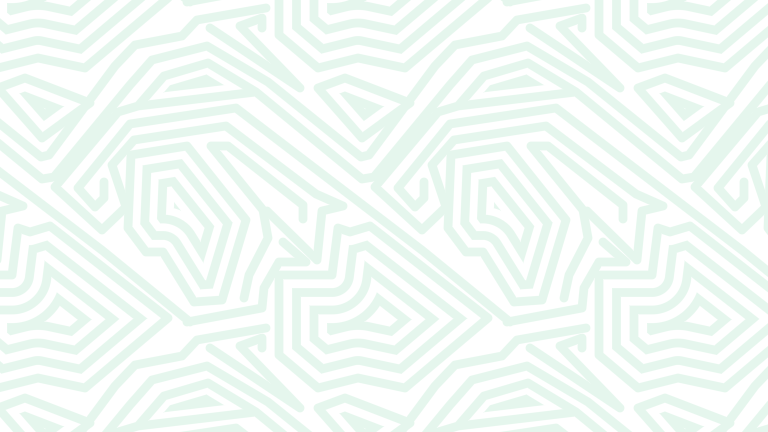
Give the GLSL for this pattern, as a Shadertoy shader.

```glsl
// Pale mint maze of angular strokes on white, repeating on a square tile.
// Nested figures are bands of a polygon's signed distance; the paths that
// wind between them are polylines. Both share one stroke width.

const float VIEW_HEIGHT = 432.0;   // canvas height in design units
const float TILE = 320.0;          // side of the repeating square
const float HALF_STROKE = 4.4;
const float ARROW_GAP = 17.5;      // spacing of nested outlines
const float SHIELD_GAP = 16.5;
const float LOZENGE_GAP = 15.0;
const float KITE_GAP = 17.0;
const vec3 PAPER = vec3(1.0);
const vec3 MINT = vec3(0.898, 0.965, 0.929);

// Outermost outlines of the nested figures (y points down)
const vec2 ARROW[10] = vec2[10](
    vec2(279, 275), vec2(332, 275), vec2(338, 228), vec2(350, 232), vec2(370, 226),
    vec2(488, 318), vec2(405, 388), vec2(358, 378), vec2(318, 388), vec2(279, 355));
const vec2 SHIELD[8] = vec2[8](
    vec2(131, 155), vec2(187, 146), vec2(246, 220), vec2(222, 300),
    vec2(194, 302), vec2(163, 252), vec2(146, 252), vec2(128, 228));
const vec2 LOZENGE[4] = vec2[4](
    vec2(138, 106), vec2(164, 76), vec2(208, 63), vec2(256, 92));
const vec2 KITE[4] = vec2[4](
    vec2(318, 88), vec2(345, 78), vec2(410, 103), vec2(362, 138));

// Winding paths
const vec2 SPIRAL[10] = vec2[10](
    vec2(104, 182), vec2(104, 198), vec2(95, 207), vec2(78, 188), vec2(130, 124),
    vec2(236, 108), vec2(283, 144), vec2(423, 251), vec2(505, 318), vec2(510, 322));
const vec2 ZIGZAG[12] = vec2[12](
    vec2(138, 106), vec2(118, 112), vec2(55, 187), vec2(102, 230), vec2(126, 207),
    vec2(112, 165), vec2(134, 140), vec2(226, 126), vec2(316, 194), vec2(343, 206),
    vec2(322, 211), vec2(317, 260));
const vec2 VALLEY[6] = vec2[6](
    vec2(256, 92), vec2(362, 179), vec2(374, 177), vec2(450, 85), vec2(472, 60), vec2(527, 46));
const vec2 RIDGE[9] = vec2[9](
    vec2(207, 46), vec2(268, 82), vec2(361, 157), vec2(369, 155), vec2(435, 66),
    vec2(455, 45), vec2(502, 36), vec2(517, 20), vec2(586, 8));
const vec2 HOOK[5] = vec2[5](
    vec2(210, 28), vec2(300, 88), vec2(240, 26), vec2(262, 18), vec2(262, 28));
const vec2 PRONG[8] = vec2[8](
    vec2(303, 219), vec2(303, 205), vec2(228, 146), vec2(211, 146),
    vec2(263, 210), vec2(268, 238), vec2(249, 275), vec2(244, 298));
const vec2 BARB[6] = vec2[6](
    vec2(283, 242), vec2(306, 262), vec2(279, 262), vec2(264, 288), vec2(262, 308), vec2(187, 322));

float segmentDistance(vec2 p, vec2 a, vec2 b) {
    vec2 pa = p - a, ba = b - a;
    return length(pa - ba * clamp(dot(pa, ba) / dot(ba, ba), 0.0, 1.0));
}

// True when a ray from p crosses the edge a-b
bool crosses(vec2 p, vec2 a, vec2 b) {
    return (a.y > p.y) != (b.y > p.y)
        && p.x < a.x + (b.x - a.x) * (p.y - a.y) / (b.y - a.y);
}

// Distance to the nearest of the outlines stepping inward from an edge
float nestedDistance(float edge, bool inside, float gap) {
    return inside ? abs(mod(edge + 0.5 * gap, gap) - 0.5 * gap) : edge;
}

// Fold an open path, or a closed nested figure, into the distance d
#define PATH(v) for (int i = 1; i < v.length(); i++) d = min(d, segmentDistance(p, v[i - 1], v[i]));
#define EDGE(v, a, b) edge = min(edge, segmentDistance(p, a, b)); if (crosses(p, a, b)) inside = !inside;
#define RINGS(v, gap) { float edge = 1e4; bool inside = false; for (int i = 0; i < v.length(); i++) { vec2 a = v[i], b = v[(i + 1) % v.length()]; EDGE(v, a, b) } d = min(d, nestedDistance(edge, inside, gap)); }

float motifDistance(vec2 p) {
    float d = 1e4;
    RINGS(ARROW, ARROW_GAP)
    RINGS(SHIELD, SHIELD_GAP)
    RINGS(LOZENGE, LOZENGE_GAP)
    RINGS(KITE, KITE_GAP)
    PATH(SPIRAL)
    PATH(ZIGZAG)
    PATH(VALLEY)
    PATH(RIDGE)
    PATH(HOOK)
    PATH(PRONG)
    PATH(BARB)
    // Slanted stroke closing the zigzag
    return min(d, segmentDistance(p, vec2(317, 260), vec2(267, 211)));
}

void mainImage(out vec4 fragColor, in vec2 fragCoord) {
    float unitsPerPixel = VIEW_HEIGHT / iResolution.y;
    vec2 p = vec2(fragCoord.x, iResolution.y - fragCoord.y) * unitsPerPixel;
    vec2 cell = mod(p, TILE);

    // The motif overhangs its tile to the right and below
    float d = 1e4;
    for (int y = 0; y < 2; y++)
        for (int x = 0; x < 2; x++)
            d = min(d, motifDistance(cell + TILE * vec2(x, y)));

    float ink = 1.0 - smoothstep(-0.7, 0.7, (d - HALF_STROKE) / unitsPerPixel);
    fragColor = vec4(mix(PAPER, MINT, ink), 1.0);
}
```
